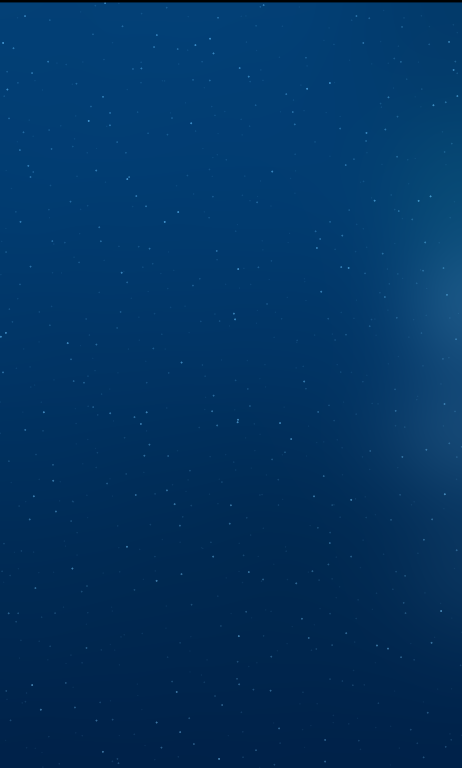
Write a Shadertoy shader that draws this background.

```glsl
// A deep blue night sky: a vertical gradient, soft glows along the right edge,
// faint haze from gradient noise, and small stars jittered inside grid cells.
// Lengths are in canvas heights; glow centres hang from the right edge.

const vec3 SKY_FLOOR = vec3(0.000, 0.130, 0.285);
const vec3 SKY_LOW   = vec3(0.000, 0.162, 0.325);
const vec3 SKY_MID   = vec3(0.002, 0.200, 0.388);
const vec3 SKY_HIGH  = vec3(0.006, 0.240, 0.450);
const vec3 SKY_TOP   = vec3(0.010, 0.250, 0.462);
const vec3 GLOW_TINT = vec3(0.100, 0.115, 0.110);
const vec3 TEAL_TINT = vec3(0.015, 0.045, 0.015);
const vec3 STAR_TINT = vec3(0.55, 0.75, 0.80);
const float TOP_BAR      = 0.0032;  // height of the black strip
const float HAZE_AMOUNT  = 0.012;
const float STAR_CELL    = 0.030;
const float STAR_RADIUS  = 0.0011;
const float STAR_DENSITY = 0.62;
const int   STAR_LAYERS  = 2;

vec2 hash2(vec2 p) {
    vec3 q = fract(p.xyx * vec3(0.1031, 0.1030, 0.0973));
    q += dot(q, q.yzx + 33.33);
    return fract((q.xx + q.yz) * q.zy);
}

float gradientNoise(vec2 p) {
    vec2 cell = floor(p), f = fract(p);
    vec2 w = f * f * f * (f * (f * 6.0 - 15.0) + 10.0);
    vec4 corners;
    for (int i = 0; i < 4; i++) {
        vec2 o = vec2(i & 1, i >> 1);
        corners[i] = dot(hash2(cell + o) * 2.0 - 1.0, f - o);
    }
    vec2 rows = mix(corners.xz, corners.yw, w.x);
    return mix(rows.x, rows.y, w.y);
}

// Elliptical Gaussian falloff
float glow(vec2 p, vec2 centre, vec2 size) {
    vec2 d = (p - centre) / size;
    return exp(-dot(d, d));
}

vec3 skyGradient(float y) {
    vec3 c = mix(SKY_FLOOR, SKY_LOW, smoothstep(-0.05, 0.26, y));
    c = mix(c, SKY_MID, smoothstep(0.18, 0.54, y));
    c = mix(c, SKY_HIGH, smoothstep(0.42, 0.84, y));
    return mix(c, SKY_TOP, smoothstep(0.80, 1.0, y));
}

float stars(vec2 p, float pixel) {
    float sum = 0.0;
    for (int layer = 0; layer < STAR_LAYERS; layer++) {
        vec2 q = p / STAR_CELL + float(layer) * vec2(17.37, 41.71);
        vec2 id = floor(q);
        vec2 place = 0.1 + 0.8 * hash2(id + 7.0);
        vec2 traits = hash2(id + 91.0);
        float radius = STAR_RADIUS * mix(0.7, 1.15, traits.y);
        float dist = length(q - id - place) * STAR_CELL;
        float disc = 1.0 - smoothstep(radius - pixel * 0.5, radius + pixel * 0.5, dist);
        float level = 0.06 + 0.38 * pow(traits.y, 4.0);
        sum += disc * level * step(traits.x, STAR_DENSITY);
    }
    return sum;
}

void mainImage(out vec4 fragColor, in vec2 fragCoord) {
    float pixel = 1.0 / iResolution.y;
    vec2 p = fragCoord * pixel;
    float x = fragCoord.x / iResolution.x;
    vec2 edge = vec2(p.x - iResolution.x * pixel, p.y);

    // Sky, slightly dimmer in the upper right and lower centre
    vec3 col = skyGradient(p.y);
    col *= 1.0 - 0.10 * smoothstep(0.55, 1.0, x) * smoothstep(0.65, 1.0, p.y);
    col *= 1.0 - 0.06 * glow(vec2(x, p.y), vec2(0.58, 0.32), vec2(0.35, 0.20));

    // Light leaking in from the right
    float light = 0.62 * glow(edge, vec2(0.010, 0.600), vec2(0.085, 0.085));
    light += 0.42 * glow(edge, vec2(0.000, 0.430), vec2(0.115, 0.075));
    light += 0.38 * glow(edge, vec2(0.020, 0.500), vec2(0.110, 0.200));
    light += 0.26 * glow(edge, vec2(0.020, 0.250), vec2(0.100, 0.095));
    col += GLOW_TINT * light;
    col += TEAL_TINT * glow(edge, vec2(0.000, 0.750), vec2(0.110, 0.130));

    // Haze and stars
    float haze = gradientNoise(p * 5.0) + 0.5 * gradientNoise(p * 11.0 + 3.7);
    col *= 1.0 + HAZE_AMOUNT * haze;
    col += STAR_TINT * stars(p, pixel);

    // Black strip along the top
    col *= 1.0 - smoothstep(-0.5, 0.5, (p.y - 1.0 + TOP_BAR) / pixel);
    fragColor = vec4(clamp(col, 0.0, 1.0), 1.0);
}
```
